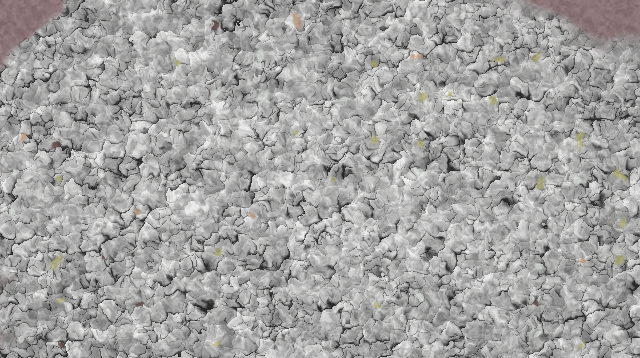
A WebGL 1 fragment shader for this texture:

```glsl
precision highp float;
// Draws a bed of crumbly grey paper flakes with dark crevices and a few coloured flecks.
uniform vec2 u_resolution;

float hash(vec2 p) {
  return fract(sin(dot(p, vec2(127.1, 311.7))) * 43758.5453);
}

vec2 hash2(vec2 p) {
  return vec2(hash(p), hash(p + 37.3));
}

float noise(vec2 p) {
  vec2 i = floor(p), f = fract(p);
  f = f * f * (3.0 - 2.0 * f);
  return mix(mix(hash(i), hash(i + vec2(1.0, 0.0)), f.x),
             mix(hash(i + vec2(0.0, 1.0)), hash(i + 1.0), f.x), f.y);
}

float fbm(vec2 p) {
  float sum = 0.0, gain = 0.55;
  for (int i = 0; i < 3; i++) {
    sum += gain * noise(p);
    p = mat2(1.6, 1.2, -1.2, 1.6) * p + 5.7;
    gain *= 0.5;
  }
  return sum;
}

// Irregular cells: xy = offset from the flake centre, z = gap to its neighbour, w = id
vec4 flakes(vec2 p) {
  vec2 cell = floor(p), offset = vec2(0.0);
  float near = 8.0, second = 8.0, id = 0.0;
  for (int y = -1; y <= 1; y++) {
    for (int x = -1; x <= 1; x++) {
      vec2 c = cell + vec2(float(x), float(y));
      vec2 d = p - c - 0.1 - 0.8 * hash2(c);
      float dist = length(d);
      if (dist < near) {
        second = near;
        near = dist;
        offset = d;
        id = hash(c + 9.1);
      } else {
        second = min(second, dist);
      }
    }
  }
  return vec4(offset, second - near, id);
}

// Grey relief of one layer of flakes, lit from the upper left
float relief(vec2 p, float crevices) {
  vec4 flake = flakes(p);
  float lit = dot(flake.xy, vec2(-0.6, 0.8));
  float crack = 1.0 - smoothstep(0.0, 0.14 + 0.16 * crevices, flake.z);
  float rim = (1.0 - smoothstep(0.05, 0.35, flake.z)) * smoothstep(0.1, 0.5, lit);
  float shade = smoothstep(0.3, -0.3, lit);
  return 0.13 * (flake.w - 0.5) + 0.06 * lit + 0.05 * rim
       - crack * (0.03 + 0.46 * crevices * shade);
}

// Sparse tinted slivers, one candidate for each coarse cell
vec3 addFlecks(vec3 colour, vec2 p, float grain) {
  vec2 q = p * 9.0, cell = floor(q);
  vec2 d = q - cell - 0.32 - 0.36 * hash2(cell + 3.7);
  float angle = 6.283 * hash(cell + 11.9);
  float kind = hash(cell + 21.3);
  d = mat2(cos(angle), sin(angle), -sin(angle), cos(angle)) * d;
  d.x *= 0.4 + 0.5 * hash(cell + 5.1);
  float radius = 0.04 + 0.07 * hash(cell + 8.3);
  float shape = length(d) + 0.16 * (grain - 0.5);
  float mask = 1.0 - smoothstep(radius * 0.5, radius * 1.2, shape);
  mask *= step(hash(cell + 15.7), 0.42);
  vec3 tint = vec3(0.7, 0.69, 0.47);
  if (kind > 0.38) tint = vec3(0.76, 0.62, 0.52);
  if (kind > 0.52) tint = vec3(0.36, 0.26, 0.25);
  if (kind > 0.64) tint = vec3(0.88, 0.9, 0.88);
  return mix(colour, tint * (0.8 + 0.4 * grain), mask * 0.8);
}

void main() {
  vec2 uv = gl_FragCoord.xy / u_resolution;
  vec2 p = gl_FragCoord.xy / u_resolution.y;

  // Ragged flake outlines, broken into short crevices
  vec2 warp = vec2(fbm(p * 32.0), fbm(p * 32.0 + 41.0)) - 0.48;
  vec2 q = p + 0.04 * warp;
  float crevices = smoothstep(0.35, 0.85, noise(p * 27.0 + 7.0));
  float fineCrevices = smoothstep(0.35, 0.85, noise(p * 38.0 + 63.0));

  // Large flakes, crumbs between them and fibrous grain
  float grain = fbm(p * 90.0 + 3.0 * warp);
  float fibre = fbm(mat2(0.8, 0.6, -0.6, 0.8) * q * vec2(60.0, 110.0) + 19.0);
  float grey = 0.71 + relief(q * 21.0, crevices);
  grey += 0.75 * relief(q * 40.0 + 13.0, fineCrevices);
  grey += 0.34 * (grain - 0.48) + 0.2 * (fibre - 0.48);

  // Gritty dark hollows and a few pale chips
  float hollow = smoothstep(0.5, 0.75, fbm(p * 34.0 + 29.0));
  grey -= 0.22 * hollow * smoothstep(0.3, 0.65, grain);
  grey += 0.1 * smoothstep(0.72, 0.92, noise(q * 26.0 + 88.0));

  // Light falls off toward the borders
  vec2 fromCentre = uv - vec2(0.52, 0.48);
  grey += 0.015 - 0.17 * dot(fromCentre, fromCentre);
  vec3 colour = clamp(grey, 0.16, 0.92) * vec3(1.0, 0.998, 0.996);
  colour = addFlecks(colour, p, grain);

  // Bare pink tray at the upper corners and lower left edge
  float ragged = 0.06 * (fbm(p * 16.0) - 0.48);
  float leftCorner = uv.y - 0.81 - 1.6 * uv.x;
  float rightCorner = min(uv.y - 0.895, (uv.x - 0.82) * 0.9 + uv.y - 1.0);
  float leftEdge = min(0.012 - uv.x, 0.22 - uv.y);
  float bare = max(max(leftCorner, rightCorner), leftEdge) + ragged;
  vec3 tray = vec3(0.54, 0.45, 0.46) + 0.16 * (grain - 0.48);
  float dust = smoothstep(-0.05, 0.0, rightCorner + ragged);
  colour = mix(colour, vec3(0.57, 0.55, 0.55) + 0.2 * (grain - 0.48), 0.6 * dust);
  colour = mix(colour, tray, smoothstep(-0.01, 0.025, bare));

  gl_FragColor = vec4(colour, 1.0);
}
```
